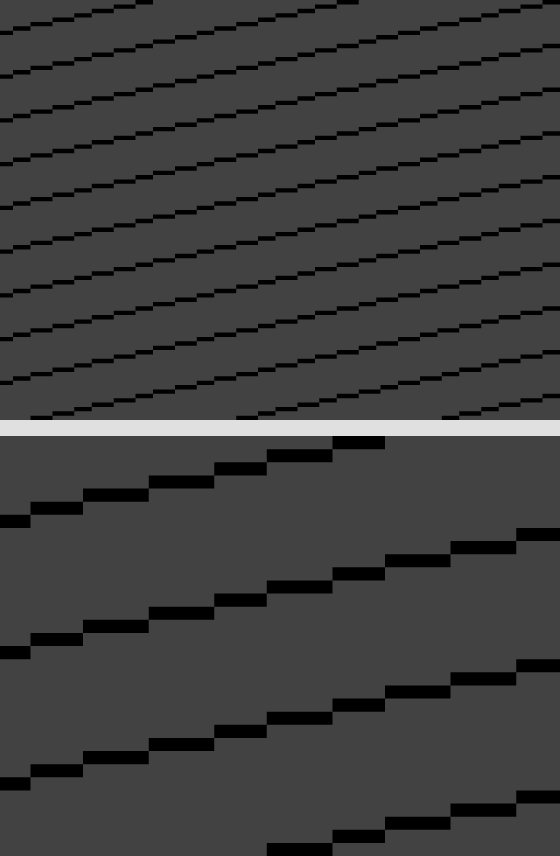
Top: the whole. Bottom: its middle third, enlarged.
Reproduce this pattern procedurally as a Shadertoy shader.

```glsl
// Thin black diagonals climbing to the right over flat dark grey.
// Each diagonal is snapped to a coarse grid of square cells, so it becomes
// a staircase of treads four or five cells wide, repeated up the canvas.

const float ROWS = 96.0;          // grid cells over the canvas height
const float SPACING = 10.0;       // cells between lines, vertically
const float TREAD = 4.6537;       // mean tread width in cells
const float FIRST_STEP = 2.176;   // x of the first riser before snapping
const float LOW_SHIFT = 0.117;    // riser drift of the lowest lines
const float LOW_LINE = -1.5;      // lines with an index below this drift
const float BASE_ROW = 9.0;       // row of the tread after the first riser
const int SAMPLES = 4;            // antialiasing samples per axis
const vec3 GROUND = vec3(0.259);
const vec3 INK = vec3(0.0);

// Row of the staircase, relative to its base, in a given column
float stairRow(float column, float firstStep) {
    return floor((column - firstStep) / TREAD) + BASE_ROW;
}

// 1 where the cell belongs to a line, else 0
float lineCell(vec2 cell) {
    float index = floor((cell.y - stairRow(cell.x, FIRST_STEP)) / SPACING + 0.5);
    float firstStep = FIRST_STEP + (index < LOW_LINE ? LOW_SHIFT : 0.0);
    float rise = cell.y - stairRow(cell.x, firstStep) - index * SPACING;
    return 1.0 - step(0.5, abs(rise));
}

void mainImage(out vec4 fragColor, in vec2 fragCoord) {
    // Average a grid of samples inside the pixel to smooth the cell edges
    float coverage = 0.0;
    for (int j = 0; j < SAMPLES; j++) {
        for (int i = 0; i < SAMPLES; i++) {
            vec2 offset = (vec2(i, j) + 0.5) / float(SAMPLES) - 0.5;
            vec2 position = (fragCoord + offset) / iResolution.y * ROWS;
            coverage += lineCell(floor(position));
        }
    }
    coverage /= float(SAMPLES * SAMPLES);

    fragColor = vec4(mix(GROUND, INK, coverage), 1.0);
}
```
